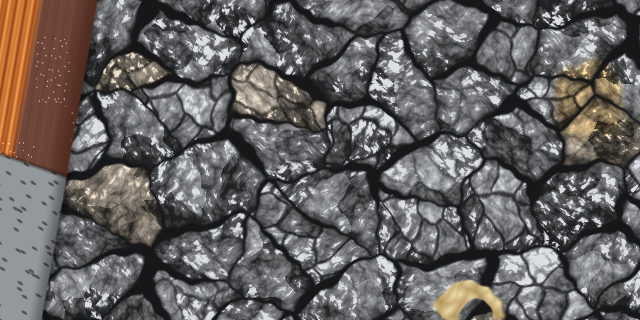
Write a Shadertoy shader that draws this texture.

```glsl
// A heap of glossy, broken coal beside a slanted amber and metal handle.
// Warped Voronoi cells form the lumps, smaller rotated cells their facets,
// and layered cellular noise gives the rough grain and the white glints.

vec2 hash2(vec2 p) {
    vec3 v = fract(p.xyx * vec3(0.1031, 0.1030, 0.0973));
    v += dot(v, v.yzx + 33.33);
    return fract((v.xx + v.yz) * v.zy);
}

mat2 rotation(float angle) {
    float c = cos(angle), s = sin(angle);
    return mat2(c, s, -s, c);
}

// Voronoi cell: x = distance to border, y = random id, zw = offset from seed
vec4 cells(vec2 p) {
    vec2 home = floor(p), nearCell = home, toNear = vec2(9.0);
    for (int j = -1; j <= 1; j++)
    for (int i = -1; i <= 1; i++) {
        vec2 cell = home + vec2(i, j);
        vec2 r = cell + hash2(cell) - p;
        if (dot(r, r) < dot(toNear, toNear)) { toNear = r; nearCell = cell; }
    }
    float border = 9.0;
    for (int j = -2; j <= 2; j++)
    for (int i = -2; i <= 2; i++) {
        vec2 cell = nearCell + vec2(i, j);
        vec2 r = cell + hash2(cell) - p;
        vec2 between = r - toNear;
        if (dot(between, between) > 1e-4)
            border = min(border, dot(0.5 * (toNear + r), normalize(between)));
    }
    return vec4(border, hash2(nearCell + 7.0).x, -toNear);
}

// Bright at the seeds, dark between them
float bumps(vec2 p) {
    vec2 home = floor(p);
    float d = 9.0;
    for (int j = -1; j <= 1; j++)
    for (int i = -1; i <= 1; i++) {
        vec2 cell = home + vec2(i, j);
        d = min(d, length(cell + hash2(cell) - p));
    }
    return 1.0 - d;
}

vec2 warp(vec2 p) {
    return 0.014 * sin(p.yx * 17.0 + vec2(1.0, 4.0))
         + 0.007 * sin(p.yx * 41.0 + p * 19.0)
         + 0.003 * sin(p.yx * 97.0 - p * 53.0);
}

vec3 coal(vec2 p) {
    vec2 q = p + warp(p);
    vec4 lump = cells(q * vec2(4.1, 4.9) + 11.0);
    mat2 turn = rotation(lump.y * 6.28);
    vec4 facet = cells(turn * q * vec2(8.0, 11.0) + lump.y * 37.0);

    // Grain runs along a different direction on each lump
    vec2 g = turn * (p + 0.6 * warp(p * 2.0)) * vec2(1.0, 1.4);
    float grain = 0.5 * bumps(g * 19.0) + 0.3 * bumps(g * 43.0) + 0.2 * bumps(g * 88.0);

    // Facet tone, light from above, rough surface
    float tone = 0.44 + 0.34 * (facet.y - 0.5) + 0.16 * (lump.y - 0.5);
    tone += 0.14 * lump.w + 0.75 * (grain - 0.55);
    tone += 0.10 * dot(facet.zw, vec2(-0.5, 0.8));

    // Shaded flanks, and cracks between facets on some lumps
    tone *= mix(0.68, 1.0, smoothstep(0.0, 0.16, lump.x));
    float crack = smoothstep(0.09, 0.01, facet.x) * smoothstep(0.35, 0.8, lump.y);
    tone *= 1.0 - 0.6 * crack;
    tone = max(tone, 0.13);

    // Clustered glints on the shiny facets
    float shine = grain + 0.30 * (fract(facet.y * 7.3) - 0.5) + 0.06 * lump.w;
    float glint = smoothstep(0.67, 0.82, shine) * (1.0 - crack);
    tone = mix(tone, 0.88, glint);

    // Neutral to faintly blue or warm lumps
    vec3 tint = mix(vec3(0.98, 1.0, 1.02), vec3(1.07, 1.0, 0.91),
                    smoothstep(0.78, 0.84, fract(lump.y * 5.7)));
    float tan_ = smoothstep(0.13, 0.09, length((q - vec2(1.84, 0.68)) * vec2(1.0, 0.9)));
    vec3 col = tone * mix(tint, vec3(1.2, 1.04, 0.78), tan_);

    // Deep gaps, widest where a lump lies under the one above
    float width = mix(0.015, 0.11, smoothstep(-0.1, 0.5, lump.w));
    width *= 0.65 + 0.5 * sin(q.x * 13.0 + 2.0 * sin(q.y * 9.0));
    float gap = smoothstep(width + 0.035, width - 0.015, lump.x);
    return mix(col, vec3(0.09, 0.09, 0.10), gap);
}

// Curled pale scrap among the lumps
vec3 addLeaf(vec3 col, vec2 p) {
    vec2 q = rotation(0.25) * (p + warp(p) - vec2(1.48, 0.05));
    float d = length(q * vec2(0.55, 1.0)) - 0.06;
    d = max(d, 0.05 - length(q - vec2(0.03, -0.04)));
    vec3 leaf = mix(vec3(0.66, 0.52, 0.30), vec3(0.92, 0.86, 0.66), bumps(q * 24.0));
    return mix(col, leaf, smoothstep(0.005, -0.005, d));
}

vec3 handle(vec2 p, float across) {
    // Translucent amber with streaks along the axis
    float streak = 0.5 + 0.3 * sin(across * 190.0 + 3.0 * p.y) + 0.2 * sin(across * 430.0);
    vec3 amber = mix(vec3(0.32, 0.17, 0.13), vec3(0.45, 0.29, 0.24),
                     smoothstep(0.0, -0.09, across) * (0.7 + 0.3 * streak));
    vec3 orange = mix(vec3(0.60, 0.27, 0.09), vec3(0.93, 0.60, 0.30), streak);
    amber = mix(amber, orange, smoothstep(-0.165, -0.19, across));
    amber += 0.35 * smoothstep(0.84, 0.95, bumps(p * 45.0)) * step(0.6, hash2(floor(p * 9.0)).x);

    // Brushed metal with small dark flecks
    vec3 metal = vec3(0.55, 0.57, 0.58) * mix(0.72, 1.05, smoothstep(0.0, -0.05, across));
    metal *= 1.0 - 0.45 * smoothstep(0.80, 0.92, bumps(rotation(0.6) * p * vec2(14.0, 34.0)));

    float seam = p.y - 0.52 + 0.35 * p.x;
    vec3 col = mix(metal, amber, smoothstep(-0.005, 0.005, seam));
    return col * (1.0 - 0.35 * smoothstep(0.012, 0.0, abs(seam)));
}

void mainImage(out vec4 fragColor, in vec2 fragCoord) {
    vec2 p = fragCoord / iResolution.y;
    float across = p.x - 0.13 - 0.175 * p.y;
    vec3 col = addLeaf(coal(p), p);
    col *= mix(0.6, 1.0, smoothstep(0.0, 0.035, across));
    col = mix(col, handle(p, across), smoothstep(0.004, -0.004, across));
    fragColor = vec4(clamp(col, 0.0, 1.0), 1.0);
}
```
